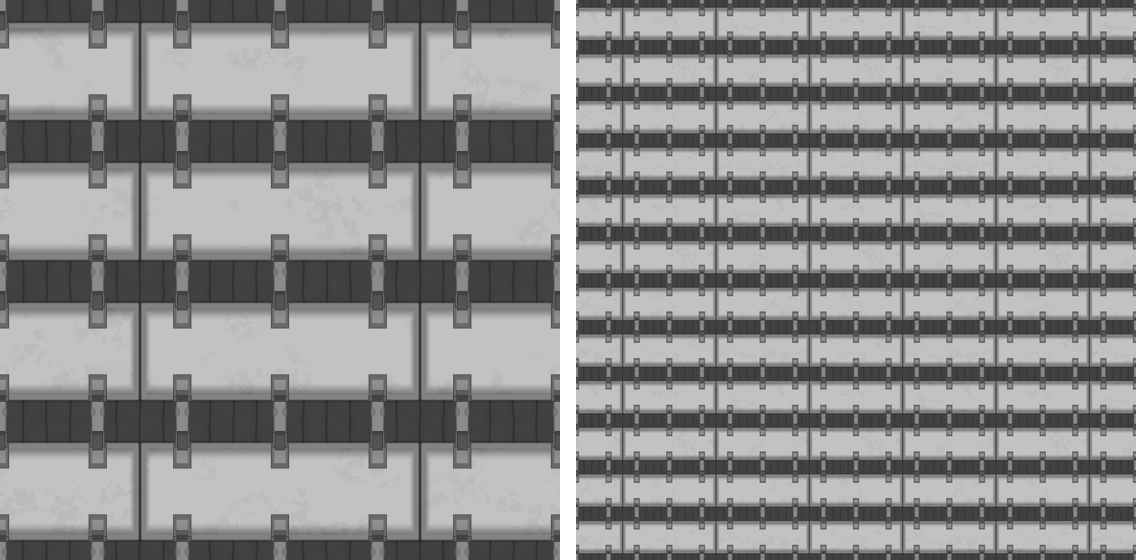
Left: one tile. Right: repeated 3 by 3.
Reproduce this pattern procedurally as a three.js fragment shader.

```glsl
// Rows of pale bevelled metal panels separated by dark ribbed channels, bridged by
// buckled straps. Each part is a box or circle distance painted over the last one;
// wrapped noise adds faint stains and specks that differ from panel to panel.

varying vec2 vUv;

const float UNITS = 768.0;              // design units along one canvas side
const vec2 CELL = vec2(384.0, 192.0);   // one panel plus one channel: 2 across, 4 up
const float CHANNEL = 28.7;             // half height of the channel
const float STRAP_GAP = 134.0;          // distance from middle strap to outer straps
const float RIB = 32.0;                 // spacing of the channel ribs
const float FLANGE = 8.0;               // width of the flat panel rim

float hash(vec2 p) {
  vec3 q = fract(vec3(p.xyx) * 0.1031);
  q += dot(q, q.yzx + 33.33);
  return fract((q.x + q.y) * q.z);
}

// Value noise that wraps after a whole number of lattice steps
float noise(vec2 uv, float period) {
  vec2 p = uv * period;
  vec2 i = floor(p), f = fract(p);
  f = f * f * (3.0 - 2.0 * f);
  float a = hash(mod(i, period));
  float b = hash(mod(i + vec2(1.0, 0.0), period));
  float c = hash(mod(i + vec2(0.0, 1.0), period));
  float d = hash(mod(i + 1.0, period));
  return mix(mix(a, b, f.x), mix(c, d, f.x), f.y);
}

float box(vec2 p, vec2 halfSize) {
  vec2 d = abs(p) - halfSize;
  return length(max(d, 0.0)) + min(max(d.x, d.y), 0.0);
}

// Box spanning low..high vertically, centred on x = 0
float slab(vec2 p, float halfWidth, float low, float high) {
  return box(p - vec2(0.0, 0.5 * (low + high)), vec2(halfWidth, 0.5 * (high - low)));
}

float paint(float base, float tone, float d, float px) {
  return mix(base, tone, clamp(0.5 - d / px, 0.0, 1.0));
}

// Filled shape with a thin outline just inside its edge
float outlined(float base, float fill, float line, float d, float px) {
  return paint(paint(base, line, d, px), fill, d + 1.2, px);
}

float stains(vec2 uv) {
  float region = smoothstep(0.58, 0.8, noise(uv, 19.0));
  float grain = 0.6 * noise(uv, 76.0) + 0.4 * noise(uv, 170.0);
  float patches = region * smoothstep(0.46, 0.6, grain);
  float count = 96.0;
  vec2 id = mod(floor(uv * count), count);
  vec2 spot = vec2(hash(id + 7.0), hash(id + 31.0)) * 0.6 + 0.2;
  float speck = smoothstep(0.12, 0.05, length(fract(uv * count) - spot));
  return 0.028 * patches + 0.09 * speck * step(0.965, hash(id + 53.0));
}

float channel(vec2 p, vec2 uv) {
  float bend = 2.0 * (noise(uv, 48.0) - 0.5);
  float rib = mod(p.x + bend + 0.5 * RIB, RIB) - 0.5 * RIB;
  float tone = 0.256 + 0.012 * (noise(uv, 64.0) - 0.5);
  tone -= 0.06 * exp(-rib * rib / 1.4) + 0.015 * exp(-abs(rib) / 4.0);
  return tone - 0.05 * smoothstep(CHANNEL - 4.0, CHANNEL, abs(p.y));
}

// Panel with flat rim and rounded face; p is measured from its centre
float panel(float base, vec2 p, vec2 uv, float px) {
  vec2 halfSize = vec2(0.5 * CELL.x - 0.8, 0.5 * CELL.y - CHANNEL);
  float d = box(p, halfSize - 3.0) - 3.0;
  vec2 inset = halfSize - FLANGE - abs(p);
  float face = mix(0.46, 0.762, smoothstep(-3.0, 18.0, inset.y));
  face = mix(min(face, 0.60), face, smoothstep(-1.0, 7.0, inset.x));
  face -= stains(uv);
  float tone = outlined(base, 0.515, 0.3, d, px);
  return paint(tone, face, box(p, halfSize - FLANGE), px);
}

// Two end plates, a strap between them and a buckle at each end
float clip(float base, vec2 p, float px) {
  vec2 m = vec2(p.x, abs(p.y));
  float tone = outlined(base, 0.41, 0.29, slab(m, 12.5, CHANNEL, 64.5), px);
  float sheen = mix(0.50, 0.57, smoothstep(28.0, 58.0, m.y));
  tone = outlined(tone, sheen, 0.45, slab(m, 8.8, 25.0, 58.0), px);

  // Strap with a round swelling on either side
  float swell = 1.2 * exp(-pow((p.y - 13.0) / 7.0, 2.0));
  float strap = slab(p, 8.6 + swell, -20.0, 33.0);
  tone = outlined(tone, 0.545, 0.36, strap, px);
  float lobe = length(vec2(abs(p.x) - 10.5, p.y - 13.0)) - 7.5;
  tone = outlined(tone, 0.49, 0.42, max(lobe, strap + 1.0), px);

  // Upper buckle with side lugs
  tone = outlined(tone, 0.40, 0.25, slab(p, 12.5, 27.0, 35.0), px);
  tone = outlined(tone, 0.36, 0.28, slab(p, 8.2, 28.0, 42.7), px);
  tone = paint(tone, 0.26, slab(p, 7.6, 29.0, 36.5), px);

  // Lower buckle between rails
  tone = outlined(tone, 0.42, 0.25, slab(p, 10.2, -36.0, -15.0), px);
  tone = outlined(tone, 0.33, 0.22, slab(p, 7.2, -39.5, -13.0), px);
  return paint(tone, 0.26, slab(p, 6.4, -19.0, -14.0), px);
}

void main() {
  float px = UNITS * max(fwidth(vUv.x), fwidth(vUv.y));
  vec2 p = vUv * UNITS + vec2(0.0, 2.0);
  vec2 local = mod(p + 0.5 * CELL, CELL) - 0.5 * CELL;
  vec2 fromPanel = vec2(local.x, mod(p.y, CELL.y) - 0.5 * CELL.y);
  float side = abs(local.x);
  float strapX = side < 0.5 * STRAP_GAP ? local.x : side - STRAP_GAP;

  float tone = channel(local, vUv);
  tone = panel(tone, fromPanel, vUv, px);
  tone = clip(tone, vec2(strapX, local.y), px);
  gl_FragColor = vec4(vec3(tone), 1.0);
}
```
